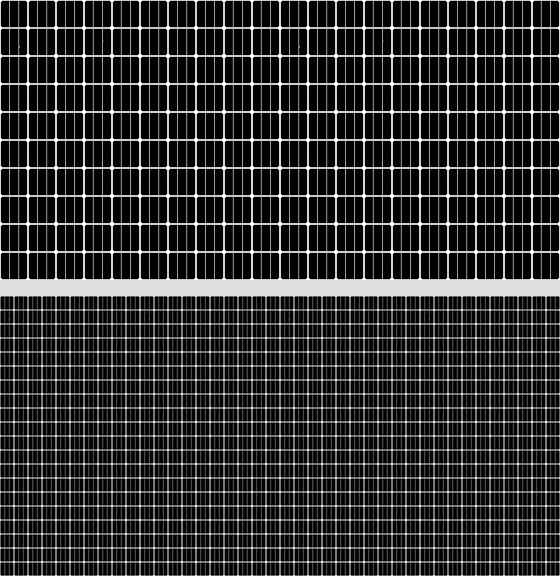
Top, the tile; bottom, the same tile 2 across and 2 down.
Write a Shadertoy shader that draws this pattern.

```glsl
// Grid of dark solar cells with white gaps, chamfered corners and thin busbars.

const vec2  CELLS          = vec2(20.0, 10.0); // cells across and down
const float WEAR_PERIOD    = 10.0;             // cells before the wear repeats
const vec2  GAP_WIDTH      = vec2(0.059, 0.057); // vertical, horizontal; in cells
const float GAP_VARIATION  = 0.03;             // relative change from line to line
const float CORNER_REACH   = 0.110;            // diamond half-diagonal
const float BUSBAR_WIDTH   = 0.0220;
const float BUSBAR_SPACES  = 3.0;              // busbars split a cell into thirds
const float PRINT_STEPS    = 25.6;             // busbar placement steps per cell
const float PRINT_OFFSET   = 0.31;             // shift inside a step
const float EDGE_WOBBLE    = 0.002;
const float NICK_DEPTH     = 0.030;
const float NOISE_SCALE    = 6.0;              // whole number keeps the noise tiling
const float SPECK_CHANCE   = 0.025;
const float SPECK_RADIUS   = 0.020;
const vec3  CELL_COLOR     = vec3(0.008);
const vec3  LINE_COLOR     = vec3(1.0);
const vec3  SPECK_RED      = vec3(0.75, 0.08, 0.08);

// Integer hash giving two values in 0..1
vec2 hash2(vec2 id) {
    uvec2 h = uvec2(ivec2(id)) * uvec2(1597u, 3571u) + uvec2(911u, 277u);
    uint n = (h.x ^ (h.y << 7)) * 747796u + h.y * 2891u;
    n = (n ^ (n >> 15)) * 224682u + 97u;
    n ^= n >> 13;
    uint m = (n ^ 61u) * 668265u;
    m ^= m >> 14;
    return vec2(n & 65535u, m & 65535u) / 65535.0;
}

float cornerGradient(vec2 lattice, vec2 offset, float period) {
    float angle = 6.28319 * hash2(mod(lattice, period)).x;
    return dot(vec2(cos(angle), sin(angle)), offset);
}

// Gradient noise that wraps after a whole period
float gradientNoise(vec2 p, float period) {
    vec2 i = floor(p), f = p - i;
    vec2 u = f * f * f * (f * (f * 6.0 - 15.0) + 10.0);
    vec2 e = vec2(0.0, 1.0);
    float low  = mix(cornerGradient(i, f, period),
                     cornerGradient(i + e.yx, f - e.yx, period), u.x);
    float high = mix(cornerGradient(i + e.xy, f - e.xy, period),
                     cornerGradient(i + e.yy, f - e.yy, period), u.x);
    return mix(low, high, u.y);
}

// Exact share of a pixel covered by a line, even when thinner than the pixel
float lineCoverage(float dist, float width, float pixel) {
    float overlap = min(dist + 0.5 * pixel, 0.5 * width)
                  - max(dist - 0.5 * pixel, -0.5 * width);
    return max(overlap, 0.0) / pixel;
}

float shapeCoverage(float dist, float pixel) {
    return clamp(0.5 - dist / pixel, 0.0, 1.0);
}

// Signed distance to the nearest busbar, placed in even print steps
float busbarDistance(float x) {
    float ideal = round(x * BUSBAR_SPACES) / BUSBAR_SPACES * PRINT_STEPS;
    float middle = floor(ideal) + 0.5;
    return x - (middle + PRINT_OFFSET * sign(ideal - middle)) / PRINT_STEPS;
}

void mainImage(out vec4 fragColor, in vec2 fragCoord) {
    vec2 pixel = CELLS / iResolution.xy;
    vec2 p = fragCoord * pixel;
    vec2 line = round(p);
    vec2 toGap = p - line;

    // Uneven line widths and small chips along the edges
    float wear = gradientNoise(p * NOISE_SCALE, WEAR_PERIOD * NOISE_SCALE);
    vec2 lineId = mod(line, WEAR_PERIOD);
    vec2 vary = vec2(hash2(vec2(lineId.x, 31.0)).x, hash2(vec2(47.0, lineId.y)).x);
    vec2 gap = GAP_WIDTH * (1.0 + GAP_VARIATION * (2.0 * vary - 1.0));
    gap += EDGE_WOBBLE * wear - NICK_DEPTH * smoothstep(0.48, 0.58, wear);

    // Gaps between cells
    float vertical = lineCoverage(toGap.x, gap.x, pixel.x);
    float horizontal = lineCoverage(toGap.y, gap.y, pixel.y);
    float light = 1.0 - (1.0 - vertical) * (1.0 - horizontal);

    // Diamonds where the chamfered cells meet
    float diamond = (abs(toGap.x) + abs(toGap.y) - CORNER_REACH) * 0.7071;
    light = max(light, shapeCoverage(diamond, pixel.y));

    // Busbars
    light = max(light, lineCoverage(busbarDistance(p.x), BUSBAR_WIDTH, pixel.x));
    vec3 color = mix(CELL_COLOR, LINE_COLOR, light);

    // Rare specks, white or red
    vec2 cellId = mod(floor(p), WEAR_PERIOD);
    vec2 chance = hash2(cellId + 100.0);
    vec2 center = 0.15 + 0.7 * hash2(cellId + 200.0);
    float speck = shapeCoverage(length(fract(p) - center) - SPECK_RADIUS, pixel.y);
    vec3 speckColor = mix(LINE_COLOR, SPECK_RED, step(0.5, chance.y));
    color = mix(color, speckColor, speck * step(chance.x, SPECK_CHANCE) * (1.0 - light));

    fragColor = vec4(color, 1.0);
}
```
